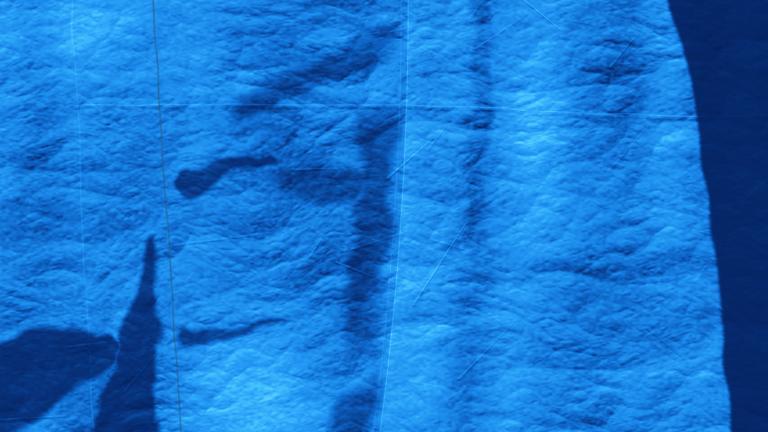
Write a Shadertoy shader that draws this texture.

```glsl
// A crumpled blue tarpaulin in sunlight, with seams, folds and cast shadows.

float hash(vec2 p) {
    p = fract(p * vec2(0.1731, 0.3179));
    p += dot(p, p.yx + 23.7);
    return fract(p.x * p.y * 37.3);
}

float noise(vec2 p) {
    vec2 i = floor(p), f = fract(p);
    f = f * f * (3.0 - 2.0 * f);
    return mix(mix(hash(i), hash(i + vec2(1, 0)), f.x),
               mix(hash(i + vec2(0, 1)), hash(i + vec2(1, 1)), f.x), f.y);
}

// Sharp-ridged height of the crumpled sheet.
float crumple(vec2 p) {
    p += 0.05 * vec2(noise(p * 5.0), noise(p * 5.0 + 31.0));
    vec2 q = p * vec2(5.0, 9.0);
    float height = 0.0, amp = 1.0;
    for (int i = 0; i < 5; i++) {
        height += amp * abs(2.0 * noise(q) - 1.0);
        q = mat2(0.96, 0.28, -0.28, 0.96) * q * 1.95 + 17.3;
        amp *= 0.52;
    }
    return height;
}

// Signed distance to a stroke whose radius runs from ra to rb.
float taper(vec2 p, vec2 a, vec2 b, float ra, float rb) {
    vec2 d = b - a;
    float t = clamp(dot(p - a, d) / dot(d, d), 0.0, 1.0);
    return length(p - a - d * t) - mix(ra, rb, t);
}

float cover(float d, float blur) {
    return 1.0 - smoothstep(-blur, blur, d);
}

float glow(vec2 p, vec2 centre, vec2 size) {
    vec2 d = (p - centre) / size;
    return exp(-dot(d, d));
}

// Scattered straight creases: one random stroke per cell.
float creases(vec2 p, float cells, float seed) {
    vec2 q = p * cells, id = floor(q);
    float sum = 0.0;
    for (int j = -1; j <= 1; j++)
    for (int i = -1; i <= 1; i++) {
        vec2 cell = id + vec2(i, j), key = cell + seed;
        vec2 mid = cell + vec2(hash(key), hash(key + 41.0));
        float angle = (hash(key + 83.0) - 0.4) * 1.7;
        vec2 arm = vec2(cos(angle), sin(angle)) * (0.15 + 0.45 * hash(key + 11.0));
        float d = taper(q, mid - arm, mid + arm, 0.012, 0.0) / cells;
        sum += cover(d, 0.0025) * smoothstep(0.35, 1.0, hash(key + 67.0));
    }
    return sum;
}

vec3 tarpColour(float t) {
    vec3 c = mix(vec3(0.01, 0.10, 0.32), vec3(0.03, 0.20, 0.49), clamp(t / 0.2, 0.0, 1.0));
    c = mix(c, vec3(0.05, 0.39, 0.77), clamp((t - 0.2) / 0.2, 0.0, 1.0));
    c = mix(c, vec3(0.10, 0.53, 0.91), clamp((t - 0.4) / 0.18, 0.0, 1.0));
    c = mix(c, vec3(0.16, 0.63, 0.97), clamp((t - 0.58) / 0.2, 0.0, 1.0));
    c = mix(c, vec3(0.27, 0.76, 0.99), clamp((t - 0.78) / 0.2, 0.0, 1.0));
    return mix(c, vec3(0.68, 0.91, 1.0), clamp((t - 0.98) / 0.5, 0.0, 1.0));
}

void mainImage(out vec4 fragColor, in vec2 fragCoord) {
    vec2 p = fragCoord / iResolution.y;
    vec2 wobble = vec2(noise(p * 13.0), noise(p * 13.0 + 57.0)) - 0.5;
    vec2 w = p + 0.035 * wobble + 0.012 * (noise(p * 40.0) - 0.5);
    float down = 1.0 - p.y;

    // Relief lit from above, plus woven grain
    float relief = crumple(p) - crumple(p + vec2(-0.002, 0.0045));
    float tone = 0.55 + 1.3 * relief;
    tone += 0.13 * (noise(p * vec2(120.0, 170.0)) - 0.5);
    tone += 0.22 * (noise(p * vec2(11.0, 1.3)) - 0.5) + 0.14 * (noise(p * 3.5 + 9.0) - 0.5);

    // Sunlit patches
    tone += 0.32 * glow(p, vec2(0.62, 0.09), vec2(0.2, 0.12));
    tone += 0.22 * glow(p, vec2(0.22, 0.92), vec2(0.22, 0.13));
    tone += 0.25 * glow(p, vec2(1.23, 0.68), vec2(0.07, 0.25));

    // Vertical folds around the middle
    float foldX = 0.945 - 0.065 * down * down;
    float beside = p.x - foldX;
    tone += 0.13 * smoothstep(-0.005, 0.005, beside) * (1.0 - smoothstep(0.08, 0.17, beside));
    float trough = cover(abs(w.x - foldX + 0.065) - 0.045, 0.02);
    trough *= smoothstep(0.8, 0.68, p.y) * smoothstep(0.2, 0.6, noise(p * vec2(9.0, 7.0) + 5.0));
    float secondTrough = cover(abs(w.x - 1.115) - 0.022, 0.012) * smoothstep(0.3, 0.5, p.y);
    tone -= 0.26 * secondTrough * noise(p * vec2(5.0, 9.0) + 3.0);

    // Thin bright and dark creases
    tone += 0.25 * creases(p, 5.0, 3.0) + 0.17 * creases(p, 11.0, 29.0);
    tone -= 0.20 * creases(p + vec2(0.0, 0.004), 5.0, 3.0) + 0.13 * creases(p, 7.0, 71.0);
    float hemY = 0.757 - 0.025 * smoothstep(0.9, 1.6, p.x) + 0.006 * wobble.y;
    float hem = smoothstep(0.13, 0.2, p.x) * (0.4 + 0.6 * noise(p * 14.0));
    tone += hem * (0.38 * cover(abs(p.y - hemY) - 0.001, 0.0025)
                 - 0.2 * cover(abs(p.y - hemY + 0.008) - 0.002, 0.004));
    tone += 0.3 * cover(abs(beside) - 0.0008, 0.0025);
    tone += 0.15 * cover(abs(beside + 0.016) - 0.0005, 0.0025);
    tone += 0.13 * cover(abs(p.x - 0.165 - 0.05 * down + 0.01 * wobble.x) - 0.001, 0.003);

    // Cast shadows: blades at the lower left, leaves and smudges above
    float blades = min(taper(w, vec2(0.28, -0.05), vec2(0.35, 0.44), 0.085, 0.012),
                       taper(w, vec2(-0.05, 0.09), vec2(0.22, 0.19), 0.125, 0.05));
    float leaves = min(taper(w, vec2(0.43, 0.58), vec2(0.63, 0.625), 0.032, 0.008),
                       taper(w, vec2(0.42, 0.21), vec2(0.66, 0.245), 0.02, 0.003));
    float smudge = min(taper(w, vec2(0.56, 0.76), vec2(0.92, 0.91), 0.03, 0.025),
                       taper(w, vec2(0.70, 0.59), vec2(0.83, 0.56), 0.055, 0.03));
    float shade = max(0.95 * cover(blades, 0.012), 0.85 * cover(leaves, 0.008));
    shade = max(shade, max(0.62 * cover(smudge, 0.02), 0.72 * trough));
    tone = mix(tone, 0.17 + 0.3 * (tone - 0.55), shade);

    // Deep shadow along the right edge
    float edgeX = 1.55 + 0.14 * down + 0.03 * smoothstep(0.0, 0.25, down) - 0.03 * down * down;
    float deep = smoothstep(-0.007, 0.007, p.x - edgeX + 0.015 * wobble.x);
    tone = mix(tone, 0.11 + 0.15 * (tone - 0.55), deep);

    // Stitched seam
    vec3 colour = tarpColour(tone);
    float seamX = 0.354 + 0.065 * down + 0.004 * wobble.x;
    float seam = cover(abs(p.x - seamX) - 0.0015, 0.0025);
    colour = mix(colour, vec3(0.16, 0.36, 0.52), seam * (0.5 + 0.4 * noise(p * 60.0)));
    fragColor = vec4(colour, 1.0);
}
```
